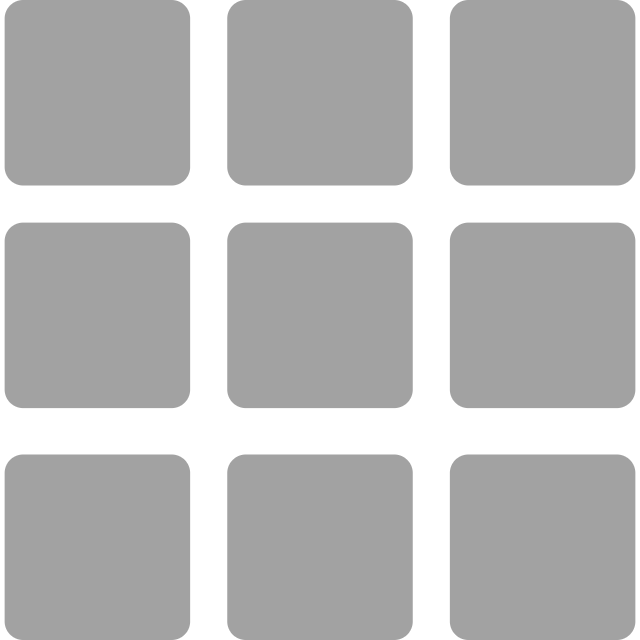
This pattern is drawn by a WebGL 1 fragment shader. Its source:

```glsl
precision highp float;
// Three by three grey rounded tiles on white, on a 69-unit square canvas.
// Each tile is a rounded-box distance; the columns are evenly spaced and
// centred, while the bottom row sits one unit lower than the even pitch.

uniform vec2 u_resolution;

#define CANVAS_UNITS 69.0
#define TILE_SIZE 20.0
#define TILE_PITCH 24.0
#define CORNER_RADIUS 2.0
#define SIDE_MARGIN 0.5
#define BOTTOM_ROW_DROP 1.0
#define TILE_COLOR vec3(0.636)
#define GROUND_COLOR vec3(1.0)

float roundedBox(vec2 p, float halfSize, float radius) {
  vec2 q = abs(p) - halfSize + radius;
  return length(max(q, 0.0)) + min(max(q.x, q.y), 0.0) - radius;
}

void main() {
  float unitsPerPixel = CANVAS_UNITS / min(u_resolution.x, u_resolution.y);
  vec2 centred = gl_FragCoord.xy - 0.5 * u_resolution;
  vec2 p = centred * unitsPerPixel + 0.5 * CANVAS_UNITS;

  // Measure rows downward from the top edge
  p.y = CANVAS_UNITS - p.y;

  // Nearest tile of the grid, limited to three each way
  vec2 firstCentre = vec2(SIDE_MARGIN, 0.0) + 0.5 * TILE_SIZE;
  vec2 cell = clamp(floor((p - firstCentre) / TILE_PITCH + 0.5), 0.0, 2.0);
  vec2 centre = firstCentre + cell * TILE_PITCH;
  centre.y += BOTTOM_ROW_DROP * step(1.5, cell.y);

  // Fill with an edge one pixel wide
  float dist = roundedBox(p - centre, 0.5 * TILE_SIZE, CORNER_RADIUS);
  float coverage = clamp(0.5 - dist / unitsPerPixel, 0.0, 1.0);
  gl_FragColor = vec4(mix(GROUND_COLOR, TILE_COLOR, coverage), 1.0);
}
```
